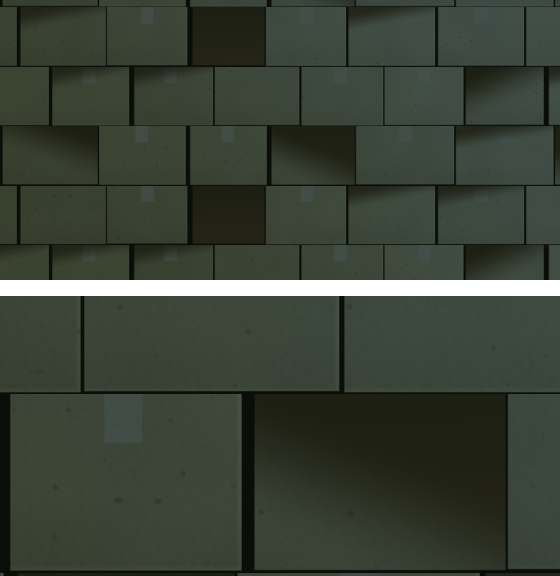
Top, the full canvas; bottom, a detail of the centre.
Write a WebGL 2 fragment shader that draws this pattern.

```glsl
#version 300 es
precision highp float;
// A dim wall of stacked cardboard boxes in staggered courses, three courses to a cycle.
// Each pixel finds its course and box, then layers board, tape, cast shadow, lit lips
// and the dark gaps between boxes. Lengths are in canvas heights.
uniform vec2 u_resolution;
out vec4 outColor;

float hash(vec2 p) {
    vec3 q = fract(vec3(p.xyx) * 0.1031);
    q += dot(q, q.yzx + 33.33);
    return fract((q.x + q.y) * q.z);
}

float gradientNoise(vec2 p) {
    vec2 cell = floor(p), f = fract(p);
    vec2 blend = f * f * f * (f * (f * 6.0 - 15.0) + 10.0);
    float sum = 0.0;
    for (int k = 0; k < 4; k++) {
        vec2 corner = vec2(k & 1, k >> 1);
        float angle = 6.2832 * hash(cell + corner);
        vec2 weight = mix(1.0 - blend, blend, corner);
        sum += weight.x * weight.y * dot(vec2(cos(angle), sin(angle)), f - corner);
    }
    return sum;
}

// Left edge of a box: a regular pitch, pushed about by a slow wave.
float boxEdge(float column, float start, float pitch, float sway) {
    return start + pitch * column + sway * sin(1.2566 * column);
}

void main() {
    vec2 p = gl_FragCoord.xy / u_resolution.y;
    float aspect = u_resolution.x / u_resolution.y;
    float pixel = 1.0 / u_resolution.y;

    // Course, counted from the top, and its place in the cycle of three
    float rowHeight = 0.2122;
    float fromTop = (1.0 - p.y - 0.026) / rowHeight + 1.0;
    float row = floor(fromTop);
    float v = fromTop - row;
    float course = mod(row, 3.0);
    bool wide = course < 0.5, middle = abs(course - 1.0) < 0.5;

    // Box within the course
    float start = wide ? -0.003 : middle ? 0.0625 : 0.177;
    float pitch = wide ? 0.3255 : middle ? 0.2988 : 0.2962;
    float sway = wide ? 0.031 : middle ? 0.02 : -0.01;
    float column = floor((p.x - start) / pitch);
    if (p.x < boxEdge(column, start, pitch, sway)) column -= 1.0;
    else if (p.x >= boxEdge(column + 1.0, start, pitch, sway)) column += 1.0;
    float left = boxEdge(column, start, pitch, sway);
    float right = boxEdge(column + 1.0, start, pitch, sway);
    float u = (p.x - left) / (right - left);
    vec2 id = vec2(column + 20.0, course * 7.0 + 3.0);
    bool recessed = wide ? mod(column, 3.0) < 0.5
                         : mod(column - 3.0 * course + 1.0, 8.0) < 0.5;

    // Board: olive at the left, cool grey-green towards the upper right
    float coolness = smoothstep(0.1, 1.15, 0.85 * p.x / aspect + 0.3 * p.y);
    vec3 color = mix(vec3(0.228, 0.258, 0.188), vec3(0.256, 0.308, 0.282), coolness);
    color *= 0.97 + 0.06 * hash(id + 5.0) - 0.05 * smoothstep(0.5, 1.0, v);
    color *= 1.0 + 0.04 * gradientNoise(p * 9.0) + 0.04 * gradientNoise(p * vec2(150.0, 110.0));
    color *= 1.0 - 0.15 * smoothstep(0.42, 0.6, gradientNoise(p * 65.0 + 31.0));

    // Short strip of tape hanging from the top edge
    float untaped = middle ? mod(column, 2.0) : mod(column - course, 3.0);
    if (untaped > 0.5) {
        float tapeX = abs(p.x - mix(left, right, 0.5) - 0.012 * (hash(id + 9.0) - 0.5));
        float tape = 1.0 - smoothstep(0.0225 - pixel, 0.0225 + pixel, tapeX);
        tape *= 1.0 - smoothstep(0.058 - pixel, 0.058 + pixel, v * rowHeight);
        color = mix(color, vec3(0.265, 0.32, 0.31), 0.6 * tape);
    }

    // Shadow: deep over recessed boxes, a slanted wedge below some overhangs
    float shade = 0.0;
    if (recessed) {
        float reach = wide ? 0.6 + 0.1 * column : 2.8 - 1.1 * course;
        float lightPath = 0.8 * v + 0.5 * (wide ? 1.0 - u : u);
        shade = 1.0 - smoothstep(reach - 0.45, reach + 0.2, lightPath);
    } else if (hash(vec2(column + 31.0, row + 11.0)) > 0.72) {
        shade = 0.85 * (1.0 - smoothstep(0.1, 0.45, v + 0.3 * u));
    }
    vec3 shadowColor = mix(vec3(0.105, 0.108, 0.062), vec3(0.135, 0.135, 0.08), v);
    color = mix(color, shadowColor, 0.93 * shade);

    // Lit lips along the right and lower edges of the boxes standing forward
    float toRight = right - p.x, toBottom = (1.0 - v) * rowHeight;
    float lip = max(1.0 - smoothstep(0.003, 0.008, toRight),
                    0.7 * (1.0 - smoothstep(0.004, 0.01, toBottom)));
    if (!recessed) color *= 1.0 + 0.13 * lip * (1.0 - shade);

    // Dark gaps: uneven at the left, a thin seam below
    float gap = mix(0.001, 0.017, pow(hash(id), 1.3));
    float seam = mix(0.002, 0.005, hash(id + 3.0));
    float face = smoothstep(gap - pixel, gap + pixel, p.x - left);
    face *= smoothstep(0.0, 1.5 * pixel, toRight);
    face *= smoothstep(seam - pixel, seam + pixel, toBottom);
    color = mix(vec3(0.04, 0.05, 0.03), color, face);

    outColor = vec4(color, 1.0);
}
```
